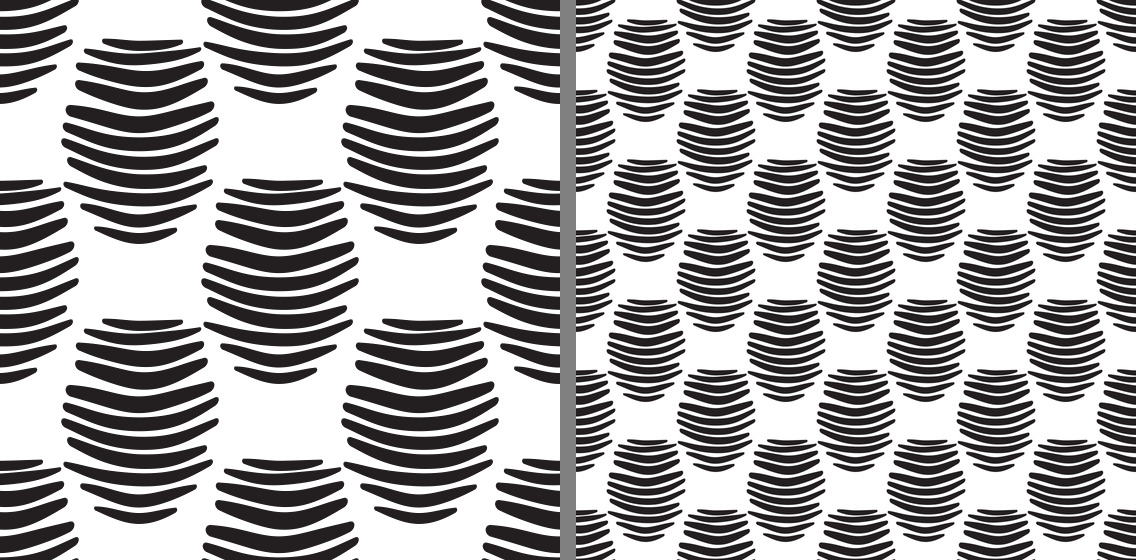
Left, the tile; right, the same tile 2 across and 2 down.
Give the GLSL for this pattern, as a Shadertoy shader.

```glsl
// Egg shapes built from sagging brush bands, in a half-drop repeat on white.
// Each band is a bent bar with tapered, rounded ends; the two staggered
// lattices come from fract, so the canvas tiles exactly.

#define REPEATS 2.0        // cells across and down
#define CELL 384.0         // design units per cell
#define BANDS 11
#define INK vec3(0.137, 0.122, 0.125)
#define PAPER vec3(1.0)
#define WOBBLE 1.1         // hand-drawn waver, design units
#define WOBBLE_FREQ 0.055
#define LEFT_EASE 0.85     // how far the left ends level out
#define RIGHT_EASE 0.35    // how far the right ends level out

// Per band: reach left, reach right, lift of left end, lift of right end
const vec4 SPAN[BANDS] = vec4[BANDS](
    vec4(52, 59, 9, 8), vec4(77, 84, 12, 16), vec4(88, 88, 19, 19),
    vec4(89, 93, 24, 26), vec4(102, 102, 20, 27), vec4(106, 108, 25, 34),
    vec4(108, 108, 30, 31), vec4(100, 92, 30, 19), vec4(105, 100, 22, 25),
    vec4(82, 78, 19, 19), vec4(63, 51, 12, 10));

// Per band: height of its middle, thickness there
const vec2 BODY[BANDS] = vec2[BANDS](
    vec2(128, 14), vec2(110, 16), vec2(84, 22), vec2(54, 24),
    vec2(22, 23), vec2(-7, 19), vec2(-33, 18), vec2(-58, 20),
    vec2(-83, 18), vec2(-110, 18), vec2(-134, 15));

float hash(float n) {
    return fract(sin(n * 12.9898) * 43758.5453);
}

// Approximate signed distance to one band, in design units
float bandDistance(vec2 p, int i) {
    bool right = p.x > 0.0;
    float id = float(i);
    float reach = right ? SPAN[i].y : SPAN[i].x;
    float lift = right ? SPAN[i].w : SPAN[i].z;
    float ease = right ? RIGHT_EASE : LEFT_EASE;
    float x = abs(p.x);
    float s = min(x / reach, 1.0);

    // Sagging centre line with a slight waver
    float centre = BODY[i].x + lift * s * s * (1.0 + ease - ease * s);
    centre += WOBBLE * sin(p.x * WOBBLE_FREQ + 6.2832 * hash(id + 1.0));

    // Blunter ends around the waist of the egg
    float waist = 1.0 - smoothstep(20.0, 120.0, abs(BODY[i].x));
    float vary = hash(id + (right ? 20.0 : 40.0)) - 0.5;
    float taper = 0.46 + 0.22 * waist + 0.16 * vary;
    float halfThick = 0.5 * BODY[i].y;
    float capRadius = halfThick * taper;
    float t = min(x / (reach - capRadius), 1.0);
    float radius = mix(halfThick, capRadius, t * t * t);

    float beyond = max(x - (reach - capRadius), 0.0);
    return length(vec2(beyond, p.y - centre)) - radius;
}

float eggDistance(vec2 p) {
    float d = CELL;
    for (int i = 0; i < BANDS; i++) {
        d = min(d, bandDistance(p, i));
    }
    return d;
}

void mainImage(out vec4 fragColor, in vec2 fragCoord) {
    vec2 cell = fragCoord / iResolution.xy * REPEATS;

    // Two lattices, offset by half a cell both ways
    vec2 main = (fract(cell) - 0.5) * CELL;
    vec2 staggered = (fract(cell + 0.5) - 0.5) * CELL;
    float d = min(eggDistance(main), eggDistance(staggered));

    // One-pixel edge smoothing
    float pixel = REPEATS * CELL / min(iResolution.x, iResolution.y);
    float ink = clamp(0.5 - d / pixel, 0.0, 1.0);
    fragColor = vec4(mix(PAPER, INK, ink), 1.0);
}
```
